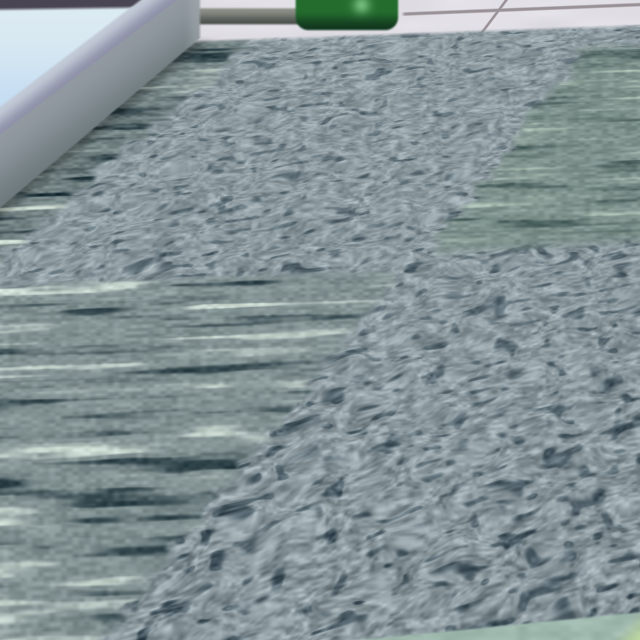
Reproduce this texture procedurally as a Shadertoy shader.

```glsl
float hash(vec2 p) {
    return fract(sin(dot(p, vec2(127.1, 311.7))) * 43758.545);
}

float noise(vec2 p) {
    vec2 i = floor(p), f = fract(p);
    f = f * f * (3.0 - 2.0 * f);
    return mix(mix(hash(i), hash(i + vec2(1, 0)), f.x),
               mix(hash(i + vec2(0, 1)), hash(i + vec2(1, 1)), f.x), f.y);
}

// Soft coverage of the side where d is positive
float cover(float d, float blur) {
    return smoothstep(-blur, blur, d);
}

float box(vec2 p, vec2 lo, vec2 hi, float blur) {
    vec2 d = min(p - lo, hi - p);
    return cover(min(d.x, d.y), blur);
}

// Short tufts, foreshortened towards the top
vec3 speckledPile(vec2 p) {
    float depth = 1.0 / (2.6 - p.y);
    vec2 q = vec2((p.x - 0.5) * depth * 150.0, depth * 600.0 - p.x * 26.0);
    q += 1.6 * vec2(noise(q * 0.3), noise(q * 0.3 + 40.0));
    float tuft = noise(q) * 0.6 + noise(q * 2.1 + 17.0) * 0.4;
    float pit = smoothstep(0.62, 0.92, noise(q * vec2(0.7, 0.85) + 71.0));
    float fade = mix(1.0, 0.65, p.y);
    vec3 c = vec3(0.55, 0.605, 0.625) + 0.03 * (p.y - 0.5);
    c += (tuft - 0.5) * 0.42 * fade;
    return c - vec3(0.25, 0.24, 0.22) * pit * fade;
}

// Long ribs with bright ridges and dark grooves
vec3 ribbedPile(vec2 p, float contrast) {
    float depth = 1.0 / (2.6 - p.y + 0.035 * p.x);
    vec2 q = vec2(p.x * 6.0, depth * 370.0);
    float rib = noise(q) * 0.7 + noise(q * vec2(2.5, 2.0) + 9.0) * 0.3;
    float ridge = smoothstep(0.62, 0.86, rib);
    float groove = smoothstep(0.40, 0.14, rib);
    float fibre = noise(vec2(p.x * 110.0, depth * 900.0)) - 0.5;
    vec3 c = vec3(0.51, 0.57, 0.575) + (rib - 0.5) * 0.16 * contrast;
    c += vec3(0.23, 0.23, 0.19) * ridge * contrast;
    c -= vec3(0.27, 0.25, 0.23) * groove * contrast;
    return c + fibre * 0.13;
}

vec3 carpet(vec2 p) {
    float wobble = (noise(p * vec2(30, 90)) - 0.5) * 0.035;
    float leftPatch = cover(0.553 + 0.04 * p.x - p.y, 0.006)
                    * cover(0.625 + 0.81 * (p.y - 0.573) - p.x + wobble, 0.012);
    float rightPatch = cover(p.y - 0.565 - 0.06 * p.x, 0.012)
                     * cover(p.x - 0.677 - 0.75 * (p.y - 0.61) + wobble, 0.012)
                     * cover(0.925 - p.y, 0.015);
    float trayPatch = cover(1.18 * (p.y - 0.6) - p.x + wobble, 0.012);
    vec3 c = speckledPile(p);
    c = mix(c, ribbedPile(p, 1.0), leftPatch);
    c = mix(c, ribbedPile(p, 0.6) - vec3(0.02, 0.005, 0.03), rightPatch);
    c = mix(c, ribbedPile(p, 1.15) - 0.05, trayPatch);

    // Pale border at the near edge
    float border = cover(p.y - 0.098 * (p.x - 0.56), 0.003);
    vec3 trim = mix(vec3(0.62, 0.72, 0.68), vec3(0.70, 0.80, 0.60),
                    smoothstep(0.95, 1.0, p.x - p.y));
    trim += 0.08 * (noise(p * vec2(60, 110)) - 0.5);
    return mix(trim, c, border);
}

vec3 farFloor(vec2 p) {
    vec3 c = vec3(0.88, 0.87, 0.90) + 0.04 * (noise(p * vec2(14, 50)) - 0.5);
    // Tile joints
    float along = abs(p.y - 0.978 - 0.04 * (p.x - 0.63));
    float across = abs(p.x - 0.765 - 0.75 * (p.y - 0.965));
    float joint = max(1.0 - smoothstep(0.001, 0.004, along),
                      1.0 - smoothstep(0.001, 0.004, across));
    c = mix(c, vec3(0.60, 0.57, 0.59), joint * cover(p.x - 0.63, 0.004));
    // Rail
    float rail = box(p, vec2(0.30, 0.962), vec2(0.47, 0.987), 0.003);
    vec3 railColor = mix(vec3(0.30, 0.32, 0.30), vec3(0.55, 0.56, 0.53),
                         smoothstep(0.962, 0.986, p.y));
    c = mix(c, railColor, rail);
    // Green vessel with rounded lower corners
    vec2 d = abs(p - vec2(0.542, 1.02)) - vec2(0.06, 0.047);
    float vessel = length(max(d, 0.0)) + min(max(d.x, d.y), 0.0) - 0.02;
    vec3 glass = mix(vec3(0.07, 0.22, 0.12), vec3(0.14, 0.42, 0.18),
                     smoothstep(0.955, 0.985, p.y));
    glass += 0.3 * exp(-900.0 * dot(p - vec2(0.565, 0.992), p - vec2(0.565, 0.992)) * 6.0);
    return mix(c, glass, cover(-vessel, 0.003));
}

vec3 tray(vec2 p) {
    float rim = p.y - 0.79 - 0.76 * p.x;
    vec3 wall = mix(vec3(0.42, 0.47, 0.48), vec3(0.57, 0.60, 0.63),
                    smoothstep(-0.13, 0.0, rim));
    wall = mix(wall, vec3(0.66, 0.69, 0.70), smoothstep(0.285, 0.31, p.x) * 0.5);
    vec3 bed = mix(vec3(0.76, 0.86, 0.95), vec3(0.86, 0.92, 0.95),
                   smoothstep(0.8, 0.98, p.y));
    bed = mix(bed, vec3(0.29, 0.27, 0.32), cover(p.y - 0.985 - 0.015 * p.x, 0.004));
    vec3 lip = mix(vec3(0.56, 0.57, 0.66), vec3(0.76, 0.79, 0.84), smoothstep(0.0, 0.04, rim));
    vec3 c = mix(wall, lip, cover(rim, 0.003));
    return mix(c, bed, cover(rim - 0.043, 0.004));
}

void mainImage(out vec4 fragColor, in vec2 fragCoord) {
    vec2 p = fragCoord / iResolution.xy;
    float horizon = p.y - 0.924 - 0.036 * p.x;
    vec3 c = mix(carpet(p), farFloor(p), cover(horizon, 0.004));
    // Tray with a contact shadow along its foot
    float foot = min(p.y - 0.675 - 0.85 * p.x, (0.3125 - p.x) * 0.85);
    c *= 1.0 - 0.3 * smoothstep(-0.03, 0.0, foot) * (1.0 - cover(horizon, 0.01));
    c = mix(c, tray(p), cover(foot, 0.003));
    fragColor = vec4(clamp(c, 0.0, 1.0), 1.0);
}
```
